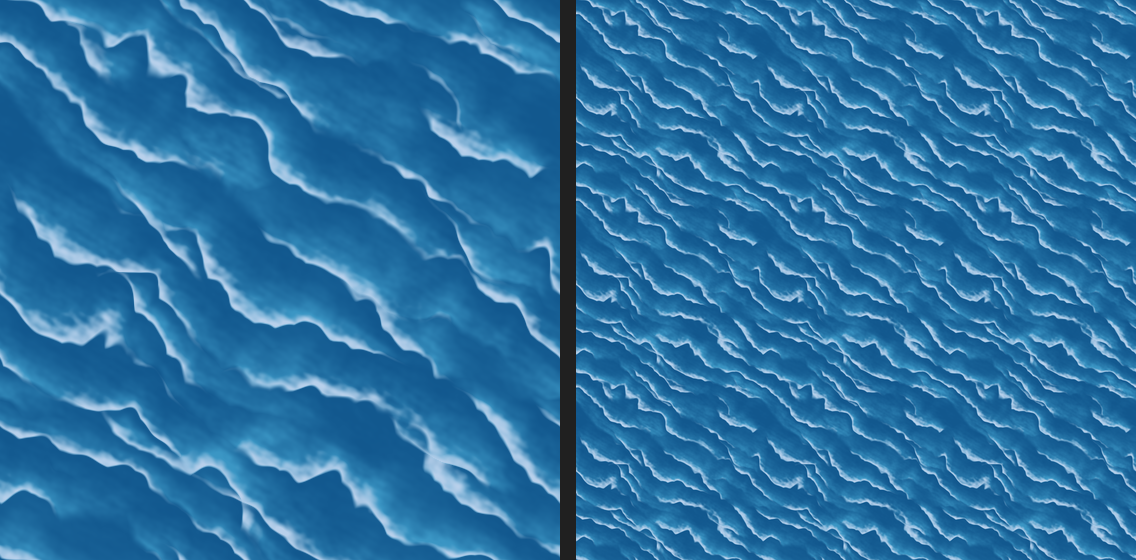
Left, the tile; right, the same tile 3 across and 3 down.
This texture is drawn by a three.js fragment shader. Its source:

```glsl
// Painted ocean: long slanted foam crests over deep blue water, seamless on all sides.
// A dense and a sparse sawtooth wave train are bent by swell and stepped by folded
// noise; each crest has a crisp lower edge, a foam ribbon and a glow fading upward.
#define DEEP vec3(0.07, 0.345, 0.558)
#define SHALLOW vec3(0.215, 0.565, 0.75)
#define FOAM vec3(0.72, 0.815, 0.92)
#define SWELL 0.11
#define SCALLOP 0.055
#define CHOP 0.014
#define FOAM_WIDTH 0.027
#define CREST_EDGE 0.006
#define GLOW 1.15
#define GRAIN 0.06

varying vec2 vUv;

// Unit gradient for a wrapped lattice point
vec2 gradientAt(vec2 cell, float seed) {
  vec3 h = fract((cell.xyx + seed) * vec3(0.1031, 0.1030, 0.0973));
  h += dot(h, h.yzx + 33.33);
  float angle = 6.28318 * fract((h.x + h.y) * h.z);
  return vec2(cos(angle), sin(angle));
}

// Reduces a lattice point to its class on the tile, exact for whole-number axes
vec2 wrapCell(vec2 cell, vec2 along, vec2 across) {
  float count = along.x * across.y - along.y * across.x;
  vec2 k = vec2(across.y * cell.x - along.y * cell.y,
                along.x * cell.y - across.x * cell.x);
  return k - count * floor((k + 0.5) / count);
}

float corner(vec2 cell, vec2 offset, vec2 q, vec2 along, vec2 across, float seed) {
  vec2 point = cell + offset;
  return dot(gradientAt(wrapCell(point, along, across), seed), q - point);
}

// Gradient noise on slanted axes; whole-number axes make it tile
float noise(vec2 uv, vec2 along, vec2 across, float seed) {
  vec2 q = vec2(dot(uv, along), dot(uv, across));
  vec2 cell = floor(q);
  vec2 f = q - cell;
  vec2 s = f * f * f * (f * (f * 6.0 - 15.0) + 10.0);
  float low = mix(corner(cell, vec2(0.0, 0.0), q, along, across, seed),
                  corner(cell, vec2(1.0, 0.0), q, along, across, seed), s.x);
  float high = mix(corner(cell, vec2(0.0, 1.0), q, along, across, seed),
                   corner(cell, vec2(1.0, 1.0), q, along, across, seed), s.x);
  return mix(low, high, s.y);
}

// Absolute value with a slightly blunted cusp
float softAbs(float x) {
  return sqrt(x * x + 0.0012);
}

// One wave train: x = foam, y = glow, z = shade below the crest
vec3 waveTrain(vec2 uv, vec2 repeats, float cover, float fibre, float seed) {
  float swell = noise(uv, vec2(3.0, -2.0), vec2(2.0, 3.0), seed);
  float bump = noise(uv, vec2(9.0, -6.0), vec2(3.0, 4.0), seed + 11.0);
  float chop = noise(uv, vec2(21.0, -13.0), vec2(6.0, 10.0), seed + 23.0);
  float patches = noise(uv, vec2(3.0, -2.0), vec2(4.0, 6.0), seed + 37.0);

  // Signed plus folded bumps give steps of uneven slope
  float fold = softAbs(bump);
  float lift = SWELL * swell - SCALLOP * (fold - 0.45 * bump) - CHOP * softAbs(chop);
  float density = length(repeats);
  float height = fract(dot(uv, repeats) + density * lift);

  // Crests swell and taper out along their length
  float strength = smoothstep(-0.17, 0.17, patches + cover);
  float body = smoothstep(-0.4, 0.12, patches + cover);
  float edge = mix(0.03, CREST_EDGE, strength) * density;
  float rise = smoothstep(0.0, edge, height);

  // The ribbon is thickest in the cusps between steps
  float cusp = 1.0 - smoothstep(0.03, 0.3, fold);
  float ribbon = FOAM_WIDTH * density * strength * (0.55 + 0.5 * cusp);
  ribbon *= 1.0 + 0.5 * fibre;
  float foam = rise * (1.0 - smoothstep(0.2 * ribbon, 1.35 * ribbon + 0.01, height));
  foam *= smoothstep(0.0, 0.4, strength);

  float slope = 1.0 - height;
  float glow = rise * body * slope * slope;
  float shade = 0.85 * strength * max(1.0 - rise, smoothstep(0.65, 1.0, height));
  return vec3(foam, glow, shade);
}

void main() {
  // Brush texture: long streaks and fine grain
  float streak = noise(vUv, vec2(18.0, -11.0), vec2(36.0, 60.0), 5.0);
  float grain = noise(vUv, vec2(60.0, -36.0), vec2(48.0, 80.0), 9.0);
  float fibre = streak + 0.5 * grain;

  vec3 dense = waveTrain(vUv, vec2(5.0, 8.0), 0.13, fibre, 3.0);
  vec3 sparse = waveTrain(vUv, vec2(4.0, 5.0), -0.1, fibre, 71.0);

  // Water: each crest darkens the other train's glow beneath it
  float glow = max(dense.y * (1.0 - sparse.z), sparse.y * (1.0 - dense.z));
  float drift = noise(vUv, vec2(5.0, -3.0), vec2(3.0, 5.0), 53.0);
  float tone = GLOW * glow * (1.0 + 0.8 * drift + 0.4 * fibre);
  tone += 0.1 * smoothstep(-0.1, 0.4, drift) + GRAIN * fibre;
  vec3 color = mix(DEEP, SHALLOW, clamp(tone, 0.0, 1.1));

  // Foam: soft, slightly streaked paint
  float foam = max(dense.x, sparse.x * (1.0 - 0.5 * dense.z));
  foam *= 0.95 + 0.25 * fibre;
  color = mix(color, FOAM, clamp(foam, 0.0, 1.0));

  gl_FragColor = vec4(color, 1.0);
}
```
